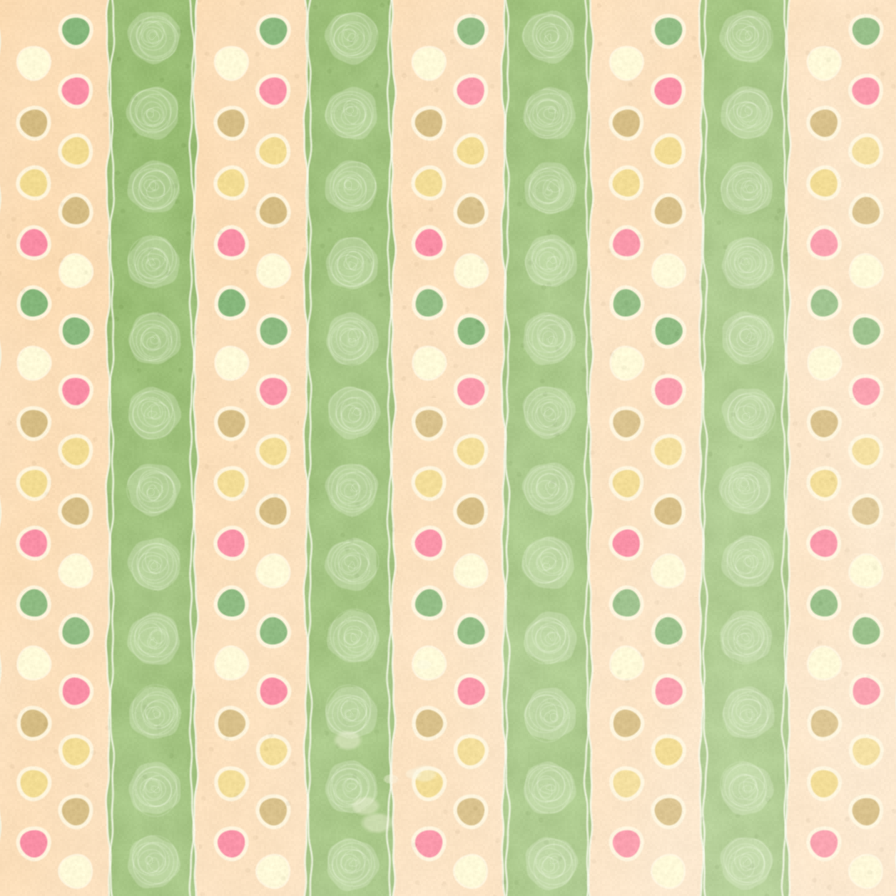
Reproduce this pattern procedurally as a three.js fragment shader.

```glsl
// Peach and green wavy stripes with ringed dots, scribbled discs and faded paper wear.
varying vec2 vUv;

const float PERIOD = 0.2205;      // stripe repeat across
const float CELL_START = 0.009;
const float BAND_CENTRE = 0.1695;
const float BAND_HALF = 0.0485;
const float DOT_STEP = 0.067;     // dot repeat down, five colours per cycle
const float DISC_STEP = 0.0838;   // scribbled disc repeat down
const float SOFT = 0.0014;        // edge smoothing in canvas units

float hash(vec2 p) {
  p = fract(p * vec2(0.1031, 0.1137));
  p += dot(p, p.yx + 33.33);
  return fract((p.x + p.y) * p.x * 57.3);
}

vec2 hash2(vec2 p) { return vec2(hash(p + 3.7), hash(p + 41.3)); }

float fill(float d) { return 1.0 - smoothstep(-SOFT, SOFT, d); }

float stroke(float d, float halfWidth) { return fill(abs(d) - halfWidth); }

// Distance to the nearest scattered point, in cells.
float cellular(vec2 p) {
  vec2 cell = floor(p);
  float nearest = 2.0;
  for (int j = -1; j <= 1; j++) {
    for (int i = -1; i <= 1; i++) {
      vec2 c = cell + vec2(float(i), float(j));
      nearest = min(nearest, length(c + hash2(c) - p));
    }
  }
  return nearest;
}

// Layered sines for a hand-drawn edge, about -1 to 1.
float wobble(float y, float seed) {
  return 0.5 * sin(y * 37.0 + seed * 5.1) + 0.3 * sin(y * 71.0 + seed * 2.3)
       + 0.2 * sin(y * 143.0 + seed * 8.7);
}

vec3 dotColour(float index) {
  if (index < 0.5) return vec3(1.0, 0.985, 0.85);
  if (index < 1.5) return vec3(0.83, 0.73, 0.50);
  if (index < 2.5) return vec3(0.95, 0.86, 0.56);
  if (index < 3.5) return vec3(0.98, 0.54, 0.64);
  return vec3(0.51, 0.71, 0.47);
}

// One column of dots; direction -1 reverses the colour order.
vec3 dotColumn(vec3 base, vec2 p, vec2 start, float direction, float fade, float col) {
  float row = floor((p.y - start.y) / DOT_STEP + 0.5);
  float centreY = start.y + row * DOT_STEP;
  float inside = step(0.01, centreY) * step(centreY, 1.0);
  float index = mod(row + 0.1, 5.0) - 0.1;
  if (direction < 0.0) index = 4.0 - index;
  vec2 q = p - vec2(start.x, centreY);
  float d = length(q) + 0.0005 * sin(3.0 * atan(q.y, q.x) + row);
  float radius = index < 0.5 ? 0.0175 : 0.0152;
  float worn = fade * (0.12 + 0.22 * hash(vec2(col, row + start.x * 90.0)));
  vec3 ink = mix(dotColour(index), vec3(1.0, 0.95, 0.86), worn);
  ink += 0.035 * (cellular(p * 170.0 + col * 9.0) - 0.5);
  base = mix(base, vec3(1.0, 0.975, 0.89), 0.85 * inside * fill(d - 0.0195));
  return mix(base, ink, inside * fill(d - radius));
}

// Pale disc overdrawn with loose off-centre loops.
float scribble(vec2 q, float seed) {
  float a = atan(q.y, q.x);
  float r = length(q) + 0.0010 * sin(3.0 * a + seed) + 0.0007 * sin(7.0 * a + seed * 2.0);
  float ink = 0.28 * fill(r - 0.029);
  for (int i = 0; i < 8; i++) {
    float n = float(i);
    vec2 shift = (hash2(vec2(n, seed)) - 0.5) * 0.008;
    float loopRadius = 0.004 + 0.0031 * n;
    float d = length((q - shift) * vec2(1.0, 0.95 + 0.1 * hash(vec2(seed, n))));
    d += 0.001 * sin(2.0 * a + n * 2.4 + seed);
    ink += 0.17 * stroke(d - loopRadius, 0.0007);
  }
  return min(ink, 0.62);
}

void main() {
  vec2 p = vec2(vUv.x, 1.0 - vUv.y);
  float col = floor((p.x - CELL_START) / PERIOD);
  vec2 q = vec2(p.x - col * PERIOD, p.y);

  // Fading toward the lower right, with cloudy mottling and grain
  float cloud = sin(p.x * 13.0 + 2.0 * sin(p.y * 9.0)) * sin(p.y * 11.0 + 1.7 * sin(p.x * 17.0));
  float fade = clamp(0.05 + 0.62 * p.x + 0.38 * p.y + 0.12 * cloud, 0.0, 1.0);
  float mottle = cellular(p * 28.0) - 0.5;
  float grain = hash(floor(p * 360.0)) - 0.5;

  // Peach ground and its two dot columns
  vec3 colour = mix(vec3(0.985, 0.855, 0.69), vec3(0.99, 0.915, 0.815), fade);
  colour += 0.018 * mottle;
  colour = dotColumn(colour, q, vec2(0.0378, 0.0703), 1.0, fade, col);
  colour = dotColumn(colour, q, vec2(0.0846, 0.0345), -1.0, fade, col);

  // Green band with uneven sides
  float x = q.x - BAND_CENTRE;
  float side = x < 0.0 ? 0.0 : 1.0;
  float seed = col * 1.7 + side * 4.0;
  float edge = abs(x) - BAND_HALF - 0.0028 * wobble(p.y, seed);
  vec3 green = mix(vec3(0.58, 0.73, 0.43), vec3(0.73, 0.83, 0.62), fade);
  green += 0.045 * mottle - 0.025 * exp(-abs(edge) * 180.0);

  // Scribbled discs down the band
  float row = floor((p.y - 0.0417) / DISC_STEP + 0.5);
  vec2 jitter = (hash2(vec2(col, row)) - 0.5) * 0.003;
  vec2 disc = vec2(x - 0.003, p.y - 0.0417 - row * DISC_STEP) - jitter;
  green = mix(green, vec3(0.92, 0.96, 0.86), scribble(disc, row + col * 13.0));
  colour = mix(colour, green, fill(edge));

  // Two crossing white threads along each side
  for (int i = 0; i < 2; i++) {
    float n = float(i);
    float thread = abs(x) - BAND_HALF + 0.004 * n - 0.0032 * wobble(p.y + n * 0.37, seed + n * 3.0);
    colour = mix(colour, vec3(0.98, 0.985, 0.93), 0.78 * stroke(thread, 0.0011));
  }

  // Pale stains gathered low, left of centre, and scattered specks
  for (int i = 0; i < 7; i++) {
    vec2 h = hash2(vec2(float(i), 7.0));
    vec2 s = (p - vec2(0.37, 0.73) - h * vec2(0.13, 0.19)) * vec2(0.8, 1.2);
    float size = 0.007 + 0.009 * hash(h * 50.0);
    float stain = 1.0 - smoothstep(size * 0.6, size, length(s) + 0.002 * mottle);
    colour = mix(colour, vec3(0.98, 0.97, 0.89), 0.4 * stain);
  }
  float speck = 1.0 - smoothstep(0.03, 0.09, cellular(p * 23.0 + 5.0));
  colour -= 0.035 * speck * step(0.6, hash(floor(p * 9.0)));
  gl_FragColor = vec4(clamp(colour + 0.018 * grain, 0.0, 1.0), 1.0);
}
```
